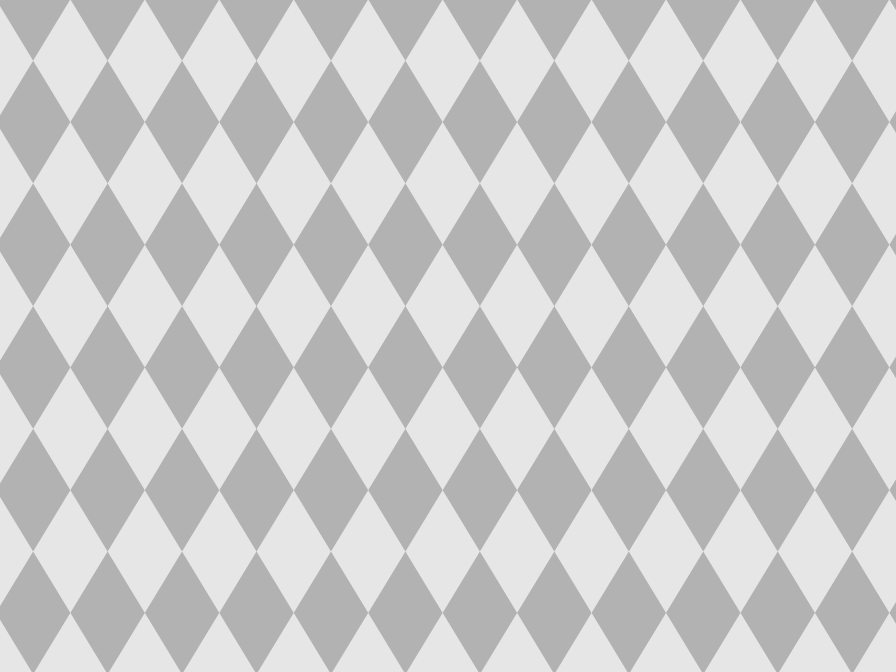
Give the GLSL for this pattern, as a Shadertoy shader.

```glsl
// Lengths are in units of the canvas height
const vec2 CELL_SIZE = vec2(0.1108, 0.1826);
const vec2 DIAMOND_CENTER = vec2(0.0493, 0.8184);
const vec3 LIGHT_GRAY = vec3(0.90);
const vec3 DARK_GRAY = vec3(0.70);
const float EDGE_PIXELS = 0.6;

// Signed distance to the nearest diamond of the lattice, negative inside
float diamondLattice(vec2 p) {
    vec2 cell = abs(fract((p - DIAMOND_CENTER) / CELL_SIZE + 0.5) - 0.5);
    return (cell.x + cell.y - 0.5) / length(1.0 / CELL_SIZE);
}

void mainImage(out vec4 fragColor, in vec2 fragCoord) {
    vec2 p = fragCoord / iResolution.y;
    float edge = EDGE_PIXELS / iResolution.y;

    // Dark diamonds touch at their corners and leave equal light ones between
    float light = smoothstep(-edge, edge, diamondLattice(p));
    fragColor = vec4(mix(DARK_GRAY, LIGHT_GRAY, light), 1.0);
}
```
